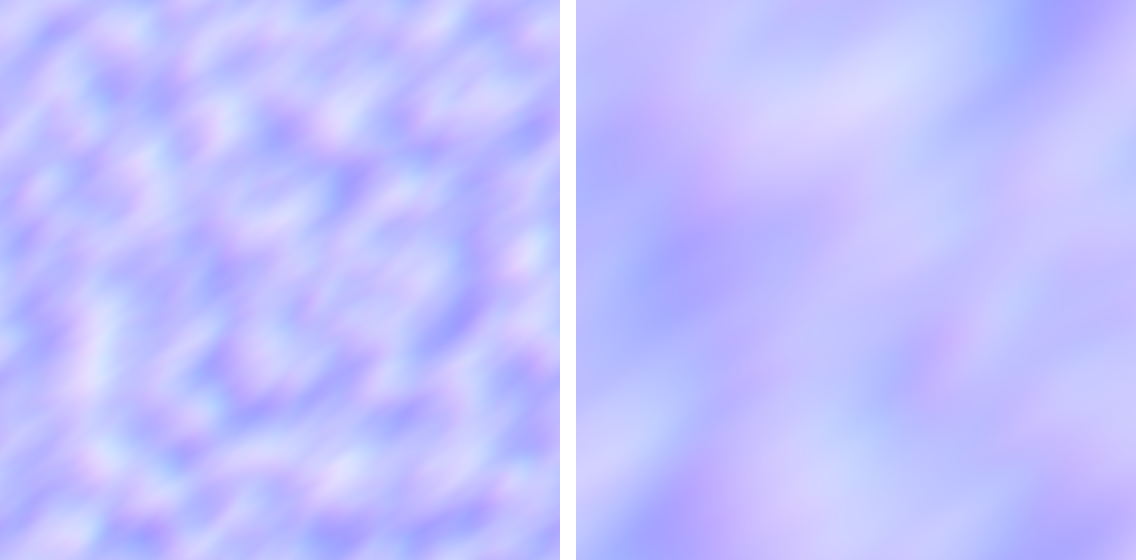
Left, the full canvas; right, a detail of the centre.
Write a WebGL 2 fragment shader that draws this texture map.

```glsl
#version 300 es
precision highp float;
// Soft lavender clouds with faint pink and cyan rims, tiling on all sides.
// One wrapped gradient-noise field, mostly upright plus weaker skewed layers
// along the rising diagonal, is read at two shifted places for red and green.

#define CLOUD_CELLS 9.0
#define STREAK_CELLS 8.0
#define WISP_CELLS 14.0
#define FIBRE_CELLS 29.0
#define STREAK_AMOUNT 0.60
#define WISP_AMOUNT 0.34
#define FIBRE_AMOUNT 0.15
#define CONTRAST 0.178
#define BASE_COLOR vec3(0.754, 0.750, 1.0)
#define RIM_SHIFT vec2(0.0105, 0.0075)

uniform vec2 u_resolution;
out vec4 fragColor;

// Integer hash of a lattice cell, returned as an angle.
float hashAngle(vec2 cell, float seed) {
    uvec3 v = uvec3(cell.x, cell.y, seed);
    uint h = v.x * 1597u + v.y * 51749u + v.z * 7919u;
    h = (h ^ (h >> 15)) * 73244475u;
    h = (h ^ (h >> 13)) * 73244475u;
    h ^= h >> 16;
    return 6.28319 * float(h & 65535u) / 65536.0;
}

// Slope of one lattice corner, wrapped to the period.
float cornerSlope(vec2 cell, vec2 offset, float period, float seed) {
    float angle = hashAngle(mod(cell, period), seed);
    return dot(vec2(cos(angle), sin(angle)), offset);
}

// Gradient noise that repeats after a whole number of cells.
float wrappedNoise(vec2 p, float period, float seed) {
    vec2 cell = floor(p);
    vec2 f = p - cell;
    vec2 blend = f * f * f * (f * (f * 6.0 - 15.0) + 10.0);
    vec2 e = vec2(1.0, 0.0);
    float bottom = mix(cornerSlope(cell, f, period, seed),
                       cornerSlope(cell + e.xy, f - e.xy, period, seed), blend.x);
    float top = mix(cornerSlope(cell + e.yx, f - e.yx, period, seed),
                    cornerSlope(cell + e.xx, f - e.xx, period, seed), blend.x);
    return mix(bottom, top, blend.y);
}

// Sum of round clouds and diagonal streaks; whole-number skews still tile.
float cloudHeight(vec2 uv) {
    vec2 flatSkew = vec2(uv.x - uv.y, uv.y);
    vec2 steepSkew = vec2(uv.x, uv.y - uv.x);
    float height = wrappedNoise(uv * CLOUD_CELLS, CLOUD_CELLS, 3.0);
    height += STREAK_AMOUNT * wrappedNoise(flatSkew * STREAK_CELLS, STREAK_CELLS, 11.0);
    height += WISP_AMOUNT * wrappedNoise(steepSkew * WISP_CELLS, WISP_CELLS, 23.0);
    height += FIBRE_AMOUNT * wrappedNoise(flatSkew * FIBRE_CELLS, FIBRE_CELLS, 37.0);
    return height;
}

void main() {
    vec2 uv = gl_FragCoord.xy / u_resolution;

    // Red leans to the lower left and green to the upper right of each cloud.
    float red = cloudHeight(uv + RIM_SHIFT);
    float green = cloudHeight(uv - RIM_SHIFT);

    vec3 color = BASE_COLOR + CONTRAST * vec3(red, green, 0.0);
    fragColor = vec4(clamp(color, 0.0, 1.0), 1.0);
}
```
